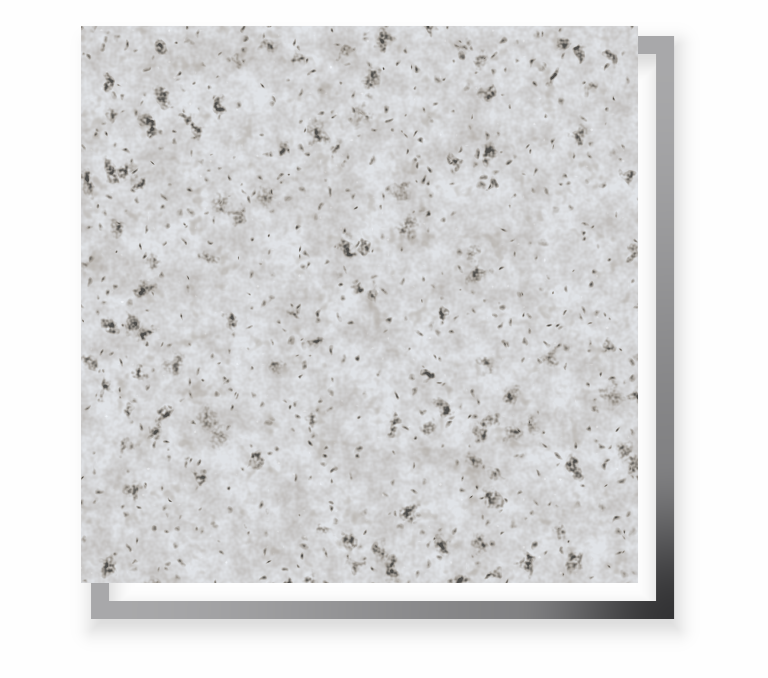
Write a WebGL 2 fragment shader that draws this texture.

```glsl
#version 300 es
precision highp float;
// A square slab of pale speckled granite over an offset grey frame on white.
// Stone is layered gradient noise plus two scales of scattered ragged specks;
// frame and shadows come from box distances.
uniform vec2 u_resolution;
out vec4 fragColor;

// Integer hash of a grid cell, two values in 0..1
vec2 hash2(vec2 cell) {
    uvec2 v = uvec2(ivec2(cell) + 4096);
    v = v * 1664525u + 1013904223u;
    v.x += v.y * 1664525u;
    v.y += v.x * 1664525u;
    v ^= v >> 16u;
    v.x += v.y * 1664525u;
    v.y += v.x * 1664525u;
    v ^= v >> 16u;
    return vec2(v >> 8u) / 16777216.0;
}

float cornerSlope(vec2 cell, vec2 offset) {
    float angle = 6.2832 * hash2(cell).x;
    return dot(vec2(cos(angle), sin(angle)), offset);
}

// Gradient noise, roughly -1..1
float noise(vec2 p) {
    vec2 i = floor(p), f = p - i, e = vec2(0.0, 1.0);
    vec2 u = f * f * f * (f * (f * 6.0 - 15.0) + 10.0);
    float low = mix(cornerSlope(i, f), cornerSlope(i + e.yx, f - e.yx), u.x);
    float high = mix(cornerSlope(i + e, f - e), cornerSlope(i + 1.0, f - 1.0), u.x);
    return 1.4 * mix(low, high, u.y);
}

// Scattered leaning ellipses: strength at the centre, zero at the rim
float scatter(vec2 p, float density, float radius) {
    vec2 home = floor(p);
    float best = 0.0;
    for (int y = -1; y <= 1; y++)
    for (int x = -1; x <= 1; x++) {
        vec2 cell = home + vec2(x, y);
        vec2 kind = hash2(cell + 311.0), shape = hash2(cell + 733.0);
        if (kind.x > density) continue;
        vec2 d = p - cell - hash2(cell);
        float angle = 0.4 + 2.2 * shape.x;
        d = mat2(cos(angle), -sin(angle), sin(angle), cos(angle)) * d;
        d.y *= 1.0 + 0.8 * shape.y;
        float reach = radius * mix(0.65, 1.2, kind.y);
        float strength = mix(0.55, 1.15, shape.y);
        best = max(best, strength * (1.0 - length(d) / reach));
    }
    return best;
}

vec3 granite(vec2 p) {
    // Milky crystals, cool where light and warm where dull
    float fine = noise(p * 170.0 + 9.0);
    float medium = noise(p * 85.0 + 31.0);
    float cloud = 0.5 * noise(p * 15.0) + 0.4 * noise(p * 38.0 + 17.0)
                + 0.35 * medium + 0.28 * fine;
    vec3 color = mix(vec3(0.755, 0.745, 0.738), vec3(0.88, 0.89, 0.905),
                     clamp(0.62 + 0.85 * cloud, 0.0, 1.0));

    // Faint brownish stains
    float stain = noise(p * 27.0 + 53.0) + 0.6 * noise(p * 95.0 + 71.0);
    color = mix(color, vec3(0.65, 0.62, 0.58), 0.4 * smoothstep(0.25, 1.0, stain));

    // Ragged clusters and small flecks with brown rims and dark cores
    vec2 warp = vec2(noise(p * 60.0 + 5.0), noise(p * 60.0 + 47.0));
    float ragged = 0.6 * noise(p * 120.0 + 83.0) + 0.6 * noise(p * 210.0 + 23.0);
    float cluster = scatter(p * 22.0 + 0.22 * warp, 0.36, 0.46);
    float fleck = scatter(p * 60.0 + 0.3 * warp + 97.0, 0.3, 0.42);
    float speck = max(cluster * (0.95 + 1.1 * ragged), fleck * (0.8 + 0.5 * ragged));
    color = mix(color, vec3(0.58, 0.55, 0.51), 0.75 * smoothstep(0.06, 0.6, speck));
    color = mix(color, vec3(0.25, 0.25, 0.245), 0.85 * smoothstep(0.4, 1.05, speck));

    // Tiny glints
    return color + 0.07 * smoothstep(0.6, 1.0, noise(p * 130.0 + 201.0));
}

float box(vec2 p, float halfSize) {
    vec2 d = abs(p) - halfSize;
    return length(max(d, 0.0)) + min(max(d.x, d.y), 0.0);
}

float frameDistance(vec2 p) {
    return max(box(p, 0.430), -box(p, 0.4034));
}

void main() {
    vec2 p = (gl_FragCoord.xy - 0.5 * u_resolution) / u_resolution.y;
    float pixel = 1.0 / u_resolution.y;
    vec2 framePos = p - vec2(-0.002, 0.017);
    vec2 slabPos = p - vec2(-0.036, 0.051);

    // White ground with a soft shadow falling down and right
    float shade = 1.0 - smoothstep(-0.015, 0.045, frameDistance(framePos - vec2(0.004, -0.014)));
    vec3 color = vec3(0.995) - 0.13 * shade * shade;

    // Frame, darkening toward its lower right corner
    float fromCorner = distance(framePos, vec2(0.43, -0.43));
    float grey = mix(0.2, 0.5, smoothstep(0.0, 0.24, fromCorner));
    grey += 0.16 * smoothstep(0.15, 0.85, fromCorner);
    float frame = smoothstep(0.5, -0.5, frameDistance(framePos) / pixel);
    color = mix(color, vec3(grey, grey, grey + 0.007), frame);

    // Stone slab on top
    float slab = smoothstep(0.5, -0.5, box(slabPos, 0.4108) / pixel);
    color = mix(color, granite(slabPos), slab);
    fragColor = vec4(clamp(color, 0.0, 1.0), 1.0);
}
```
